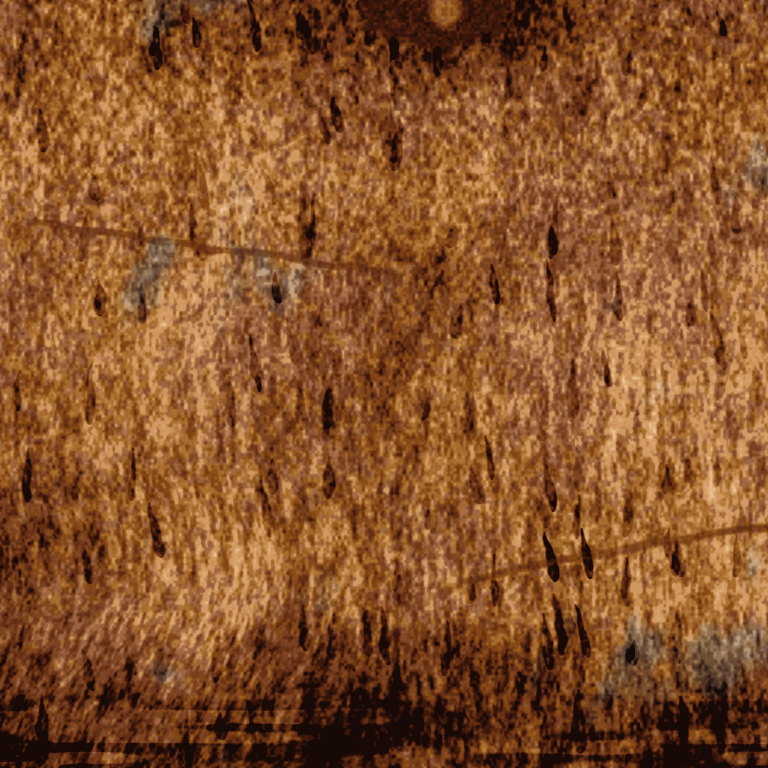
Reproduce this texture procedurally as a Shadertoy shader.

```glsl
float hash(vec2 p) {
    vec3 q = fract(vec3(p.xyx) * 0.1031);
    q += dot(q, q.yzx + 33.33);
    return fract((q.x + q.y) * q.z);
}

float noise(vec2 p) {
    vec2 i = floor(p), f = fract(p);
    f = f * f * (3.0 - 2.0 * f);
    return mix(mix(hash(i), hash(i + vec2(1, 0)), f.x),
               mix(hash(i + vec2(0, 1)), hash(i + vec2(1, 1)), f.x), f.y);
}

float fbm(vec2 p) {
    float sum = 0.0, amp = 0.5;
    for (int i = 0; i < 5; i++) {
        sum += amp * noise(p);
        p = mat2(1.6, 1.2, -1.2, 1.6) * p + 7.3;
        amp *= 0.5;
    }
    return sum;
}

// Thin bowed groove from a to b, fading at its ends
float groove(vec2 p, vec2 a, vec2 b, float bow, float width) {
    float s = (p.x - a.x) / (b.x - a.x);
    float y = mix(a.y, b.y, s) + bow * s * (1.0 - s) + 0.008 * (noise(p * 30.0) - 0.5);
    float ends = smoothstep(-0.02, 0.08, s) * smoothstep(1.02, 0.94, s);
    return ends * smoothstep(width, width * 0.3, abs(p.y - y)) * (0.6 + 0.4 * noise(p * 70.0));
}

// Scattered upright teardrop pits, wider towards the foot
float pits(vec2 p, vec2 cells, float density, float seed) {
    float mask = 0.0;
    vec2 id = floor(p * cells);
    for (int j = -1; j <= 1; j++)
    for (int i = -1; i <= 1; i++) {
        vec2 c = id + vec2(i, j);
        vec2 rnd = vec2(hash(c + seed), hash(c + seed + 41.7));
        vec2 d = p - (c + 0.2 + 0.6 * rnd) / cells;
        float size = hash(c + seed + 83.1);
        float len = mix(0.016, 0.042, size);
        d.x += d.y * (rnd.y - 0.4) * 0.35 + 0.006 * (noise(p * 60.0 + seed) - 0.5);
        float v = d.y / len;
        float w = mix(0.005, 0.010, rnd.x) * (0.75 - 0.4 * v) * sqrt(max(1.0 - v * v, 0.0));
        float pit = smoothstep(0.002, -0.002, abs(d.x) - w) * step(abs(v), 1.0);
        float keep = step(hash(c + seed + 19.3), density);
        mask = max(mask, pit * keep * mix(0.55, 1.0, rnd.y));
    }
    return mask;
}

vec3 woodColor(float t, float dusty) {
    vec3 ochre = mix(vec3(0.66, 0.43, 0.18), vec3(0.61, 0.39, 0.25), dusty);
    vec3 brown = mix(vec3(0.52, 0.28, 0.08), vec3(0.48, 0.26, 0.13), dusty);
    vec3 c = mix(vec3(0.09, 0.035, 0.025), vec3(0.24, 0.09, 0.04), smoothstep(-0.1, 0.08, t));
    c = mix(c, vec3(0.39, 0.18, 0.07), smoothstep(0.08, 0.22, t));
    c = mix(c, brown, smoothstep(0.22, 0.42, t));
    c = mix(c, ochre, smoothstep(0.42, 0.66, t));
    c = mix(c, vec3(0.82, 0.60, 0.38), smoothstep(0.66, 0.92, t));
    return mix(c, vec3(0.93, 0.77, 0.58), smoothstep(0.95, 1.3, t));
}

void mainImage(out vec4 fragColor, in vec2 fragCoord) {
    vec2 uv = fragCoord / iResolution.xy;

    // Fibres lean at the lower left and shorten towards the top
    vec2 g = uv;
    g.x += 0.012 * fbm(uv * vec2(5.0, 4.0));
    g.x -= 0.35 * (uv.y - 0.2) * smoothstep(0.4, 0.1, uv.y) * smoothstep(0.6, 0.25, uv.x);
    float upright = smoothstep(0.85, 0.4, uv.y);
    float fibre = mix(noise(g * vec2(130.0, 95.0)), noise(g * vec2(135.0, 36.0)), upright);
    float fine = noise(g * vec2(240.0, 130.0) + 31.0);
    float speck = noise(uv * 260.0 + 57.0);
    float streak = noise(g * vec2(55.0, 11.0) + 13.0);

    float tone = 0.60 + 0.50 * (fibre - 0.5) + 0.46 * (fine - 0.5)
               + 0.28 * (speck - 0.5) + 0.22 * (streak - 0.5);

    // Broad stains, darker foot and upper edge
    float stain = fbm(uv * vec2(5.0, 4.0) + 3.7);
    tone += 0.8 * (stain - 0.5);
    float wobble = 0.12 * (fbm(uv * vec2(9.0, 5.0) + 21.0) - 0.5);
    tone -= 0.38 * smoothstep(0.24, 0.06, uv.y + wobble);
    tone -= 0.20 * smoothstep(0.80, 1.0, uv.y + wobble);
    tone -= 0.14 * smoothstep(0.08, 0.0, uv.x) * smoothstep(0.6, 0.3, uv.y);
    tone -= 0.35 * smoothstep(0.55, 0.75, noise(uv * vec2(9.0, 75.0))) * smoothstep(0.13, 0.05, uv.y);

    // Pits, densest at the lower right
    float cluster = exp(-dot((uv - vec2(0.74, 0.27)) * vec2(6.0, 6.5),
                             (uv - vec2(0.74, 0.27)) * vec2(6.0, 6.5)));
    tone -= 0.55 * pits(uv, vec2(13.0, 9.0), 0.42, 5.0);
    tone -= 0.32 * pits(uv, vec2(22.0, 14.0), 0.30, 27.0);
    tone -= 0.85 * cluster * pits(uv, vec2(19.0, 10.0), 0.85, 63.0);

    // Grooves
    float cut = groove(uv, vec2(0.02, 0.715), vec2(0.53, 0.645), -0.015, 0.007);
    cut = max(cut, groove(uv, vec2(0.58, 0.235), vec2(1.05, 0.315), 0.045, 0.008));
    cut = max(cut, 0.6 * groove(uv, vec2(0.31, 0.79), vec2(0.82, 1.0), 0.0, 0.006));
    tone = mix(tone, 0.20 + 0.2 * (speck - 0.5), 0.75 * cut);

    // Ragged knot at the top edge
    float ring = length((uv - vec2(0.565, 1.0)) * vec2(1.0, 1.6)) + 0.05 * (fbm(uv * 24.0) - 0.5);
    tone -= 0.25 * smoothstep(0.24, 0.08, ring);
    tone = mix(tone, 0.25 * speck - 0.06, smoothstep(0.115, 0.085, ring));
    tone += 0.5 * smoothstep(0.035, 0.015, length((uv - vec2(0.58, 0.99)) * vec2(1.3, 1.0)));

    // Grey dust over the warm wood
    float dusty = smoothstep(0.38, 0.62, 0.6 * fbm(uv * 7.0 + 11.0) + 0.4 * noise(uv * 110.0 + 5.0));
    vec3 color = woodColor(tone, dusty);
    float ash = smoothstep(0.64, 0.78, fbm(uv * vec2(10.0, 8.0) + 47.0));
    color = mix(color, vec3(dot(color, vec3(0.35, 0.5, 0.15))), 0.5 * ash);
    fragColor = vec4(color, 1.0);
}
```
